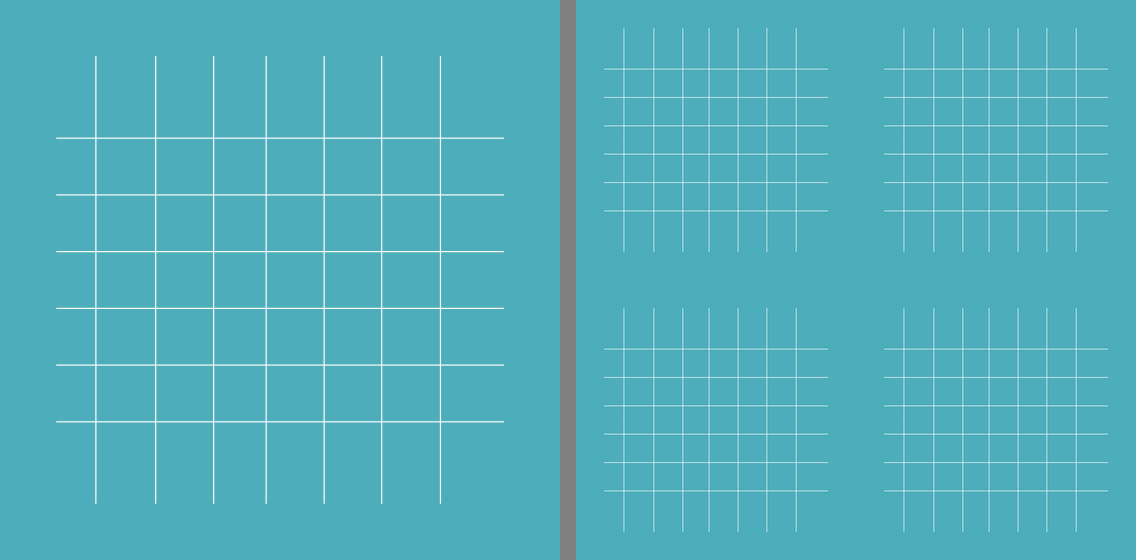
Left: one tile. Right: repeated 2 by 2.
A WebGL 2 fragment shader for this pattern:

```glsl
#version 300 es
precision highp float;

uniform vec2 u_resolution;
out vec4 outColor;

const vec3 TEAL = vec3(0.302, 0.678, 0.729);
const vec3 LINE_WHITE = vec3(0.99, 1.0, 1.0);

const float LINE_WIDTH = 0.0021;
const float SPAN_START = 0.1004;
const float SPAN_END = 0.9;

const int COLUMNS = 7;
const float COLUMN_CENTER = 0.4753;
const float COLUMN_PITCH = 0.1035;
// Sideways drift of each column from its even spacing
const float COLUMN_DRIFT[COLUMNS] =
    float[](0.0064, 0.0097, 0.0097, 0.0, 0.0, -0.0007, 0.0007);

const int ROWS = 6;
const float ROW_CENTER = 0.5;
const float ROW_PITCH = 0.1013;

// Share of a pixel centered at p that lies between start and end
float coverage(float p, float start, float end, float pixel) {
    float overlap = min(p + 0.5 * pixel, end) - max(p - 0.5 * pixel, start);
    return clamp(overlap / pixel, 0.0, 1.0);
}

float lineCoverage(float p, float center, float pixel) {
    return coverage(p, center - 0.5 * LINE_WIDTH, center + 0.5 * LINE_WIDTH, pixel);
}

float columnMask(vec2 uv, vec2 pixel) {
    float mask = 0.0;
    for (int i = 0; i < COLUMNS; i++) {
        float offset = float(i) - 0.5 * float(COLUMNS - 1);
        float center = COLUMN_CENTER + offset * COLUMN_PITCH + COLUMN_DRIFT[i];
        mask = max(mask, lineCoverage(uv.x, center, pixel.x));
    }
    return mask * coverage(uv.y, SPAN_START, SPAN_END, pixel.y);
}

float rowMask(vec2 uv, vec2 pixel) {
    float mask = 0.0;
    for (int i = 0; i < ROWS; i++) {
        float offset = float(i) - 0.5 * float(ROWS - 1);
        float center = ROW_CENTER + offset * ROW_PITCH;
        mask = max(mask, lineCoverage(uv.y, center, pixel.y));
    }
    return mask * coverage(uv.x, SPAN_START, SPAN_END, pixel.x);
}

void main() {
    vec2 pixel = 1.0 / u_resolution;
    // Wrapped coordinates; the plain margin meets itself at every edge
    vec2 uv = fract(gl_FragCoord.xy * pixel);

    // Crossing lines blend as translucent layers
    float columns = columnMask(uv, pixel);
    float rows = rowMask(uv, pixel);
    float ink = 1.0 - (1.0 - columns) * (1.0 - rows);

    outColor = vec4(mix(TEAL, LINE_WHITE, ink), 1.0);
}
```
